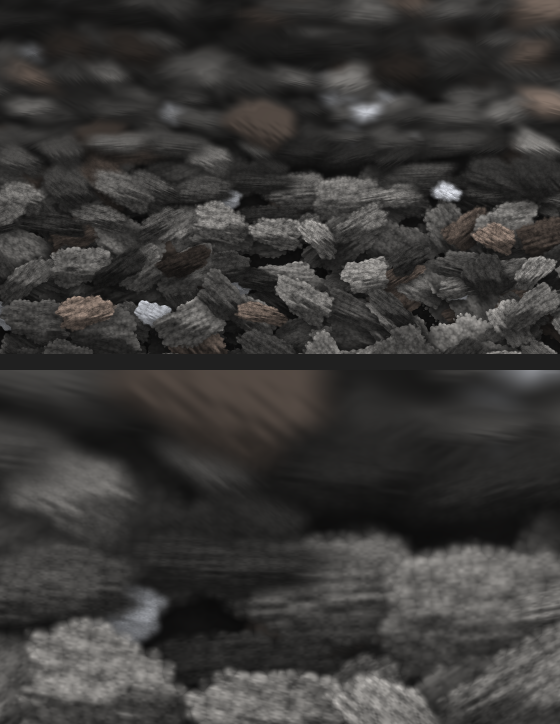
Top, the full canvas; bottom, a detail of the centre.
Reproduce this texture procedurally as a WebGL 1 fragment shader.

```glsl
precision highp float;
uniform vec2 u_resolution;

#define LAYERS 6
#define CELLS 4.8
#define CHIP_DENSITY 0.68
#define PERLITE_SHARE 0.06
#define FOCUS_TOP 0.25
#define SHARP_EDGE 0.003
#define FAR_BLUR 0.04
#define DARK_TONE 0.11
#define LIGHT_TONE 0.41
#define GAP_COLOR vec3(0.055, 0.053, 0.052)
#define BARK_TINT vec3(1.02, 1.0, 0.975)
#define PERLITE_COLOR vec3(0.69, 0.70, 0.725)

float hash(vec2 p) {
  return fract(sin(dot(p, vec2(127.1, 311.7))) * 4375.853);
}

vec2 hash2(vec2 p) {
  return vec2(hash(p), hash(p + 37.3));
}

float valueNoise(vec2 p) {
  vec2 i = floor(p), f = fract(p);
  f = f * f * (3.0 - 2.0 * f);
  float low = mix(hash(i), hash(i + vec2(1.0, 0.0)), f.x);
  float high = mix(hash(i + vec2(0.0, 1.0)), hash(i + 1.0), f.x);
  return mix(low, high, f.y);
}

// Distance to the nearest scattered point, for crumbs and pits
float cellNoise(vec2 p) {
  vec2 i = floor(p);
  float nearest = 1.0;
  for (int y = -1; y <= 1; y++)
    for (int x = -1; x <= 1; x++) {
      vec2 cell = i + vec2(float(x), float(y));
      nearest = min(nearest, length(cell + hash2(cell) - p));
    }
  return nearest;
}

// Boxy chip outline with a wavy radius: negative inside
float chipShape(vec2 l, float seed) {
  vec2 b = abs(l);
  b *= b * b;
  float a = atan(l.y, l.x);
  float radius = 1.0 + 0.10 * sin(2.0 * a + seed * 40.0)
    + 0.10 * sin(3.0 * a + seed * 71.0) + 0.05 * sin(7.0 * a + seed * 93.0);
  return pow(b.x + b.y + 1e-5, 0.3333) - radius;
}

// Lays one chip and its contact shadow over the colour below
vec3 layChip(vec3 under, vec2 p, vec2 id, float cellSize, float blur, float crumbs) {
  float seed = hash(id + 5.1), kind = hash(id + 11.7);
  bool perlite = kind < PERLITE_SHARE;
  float angle = (hash(id + 19.2) - 0.55) * 1.9;
  float c = cos(angle), s = sin(angle);
  vec2 halfSize = cellSize * mix(0.42, 0.72, seed) * vec2(1.0, mix(0.38, 0.82, hash(id + 23.9)));
  if (perlite) halfSize = cellSize * mix(0.16, 0.27, seed) * vec2(1.15, 0.95);
  vec2 l = vec2(c * p.x + s * p.y, c * p.y - s * p.x) / halfSize;
  float detail = 1.0 - smoothstep(0.004, 0.024, blur);
  float edge = chipShape(l, seed) + (crumbs - 0.45) * 0.16 * detail;
  float dist = edge * halfSize.y;

  // Shadow falls around and slightly below the chip
  float reach = 0.025 + blur;
  float shadow = 1.0 - smoothstep(-reach, reach, dist + p.y * 0.12);
  under *= 1.0 - 0.6 * shadow;
  float cover = 1.0 - smoothstep(-blur, blur, dist);
  if (cover < 0.002) return under;

  // Lit upper facet, dark front, worn rim and long bark fibres
  float fibre = valueNoise(l * vec2(2.5, 8.0) + seed * 50.0) - 0.5;
  float up = p.y / halfSize.y;
  float soft = 0.2 + blur * 16.0;
  float facet = smoothstep(-soft, soft, up + l.x * (seed - 0.5) + 0.3 + fibre * 0.5);
  float rim = smoothstep(-0.28, -0.03, edge) * smoothstep(0.1, 0.8, up);
  float light = mix(0.58, 1.08, facet) + rim * 0.22;
  float grain = valueNoise(l * 19.0 + seed * 80.0) - 0.5;
  light *= 1.0 + detail * (fibre * 0.5 + grain * 0.3 + (0.45 - crumbs) * 0.5);
  float tone = mix(DARK_TONE, LIGHT_TONE, pow(hash(id + 31.4), 1.25));
  vec3 rust = mix(vec3(1.0), vec3(1.1, 0.98, 0.91), step(0.86, kind));
  vec3 color = tone * BARK_TINT * rust;
  if (perlite) {
    color = PERLITE_COLOR;
    light = mix(0.9, light, 0.5);
  }
  return mix(under, color * light, cover);
}

void main() {
  vec2 p = gl_FragCoord.xy / u_resolution.y;
  float side = gl_FragCoord.x / u_resolution.x;
  float blur = mix(SHARP_EDGE, FAR_BLUR, smoothstep(FOCUS_TOP, 1.0, p.y));
  blur = max(blur, 0.8 / u_resolution.y);
  float crumbs = cellNoise(p * 75.0);

  // Receding ground: rows are squeezed towards the top
  vec2 ground = vec2(p.x, p.y + 0.25 * p.y * p.y);
  vec3 color = GAP_COLOR;
  for (int k = 0; k < LAYERS; k++) {
    float layer = float(k), scale = CELLS + layer * 0.55;
    vec2 q = ground * scale + layer * vec2(7.37, 3.71);
    for (int row = 0; row < 3; row++)
      for (int column = 0; column < 3; column++) {
        vec2 cell = floor(q) + vec2(float(column) - 1.0, 1.0 - float(row));
        vec2 id = cell + layer * 17.0;
        if (hash(id + 43.6) > CHIP_DENSITY) continue;
        vec2 center = cell + 0.5 + (hash2(id) - 0.5) * 0.6;
        color = layChip(color, (q - center) / scale, id, 1.0 / scale, blur, crumbs);
      }
  }

  // Soft daylight from the right, dim far corners
  float daylight = mix(0.88, 1.14, smoothstep(0.1, 0.8, side));
  daylight *= 1.0 - 0.35 * smoothstep(0.65, 1.0, p.y) * (1.2 - side);
  gl_FragColor = vec4(color * daylight + 0.022, 1.0);
}
```
